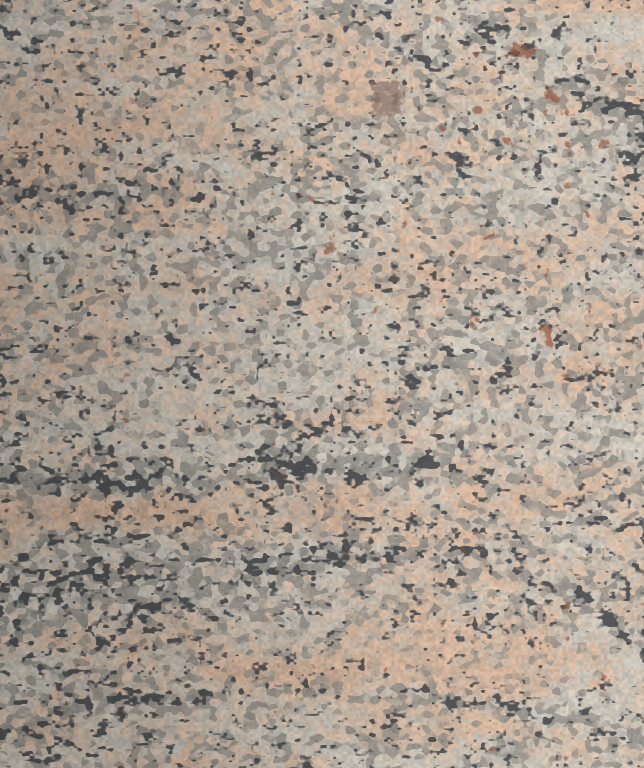
Give the GLSL for this texture, as a Shadertoy shader.

```glsl
// Polished pink granite: pale and salmon feldspar with smoky quartz grains,
// peppered by dark mica flecks that gather into drifting, arched bands.
// Grains are soft Voronoi cells; flecks and clouds are thresholded value noise.

#define GRAIN_SCALE   105.0
#define FLECK_SCALE   112.0
#define FLECK_LEVEL   0.685
#define BAND_STRENGTH 0.17
#define TONE_CONTRAST 0.24
#define PALE   vec3(0.775, 0.755, 0.715)
#define SALMON vec3(0.800, 0.690, 0.605)
#define QUARTZ vec3(0.530, 0.520, 0.500)
#define MICA   vec3(0.265, 0.275, 0.290)
#define RUST   vec3(0.560, 0.340, 0.260)

// Integer hash of a lattice cell, two values in 0..1
vec2 hash2(vec2 cell) {
    uvec2 v = uvec2(ivec2(cell)) * 1664525u + 1013904223u;
    v.x += v.y * 1664525u;
    v.y += v.x * 1664525u;
    v ^= v >> 16u;
    v.x += v.y * 1664525u;
    v.y += v.x * 1664525u;
    v ^= v >> 16u;
    return vec2(v & 65535u) / 65535.0;
}

float valueNoise(vec2 p) {
    vec2 i = floor(p), f = fract(p);
    f = f * f * (3.0 - 2.0 * f);
    float low  = mix(hash2(i).x, hash2(i + vec2(1, 0)).x, f.x);
    float high = mix(hash2(i + vec2(0, 1)).x, hash2(i + vec2(1, 1)).x, f.x);
    return mix(low, high, f.y);
}

float fbm(vec2 p) {
    float sum = 0.0, amp = 0.53;
    for (int i = 0; i < 4; i++) {
        sum += amp * valueNoise(p);
        p = mat2(0.8, 0.6, -0.6, 0.8) * p * 2.03 + 17.3;
        amp *= 0.5;
    }
    return sum;
}

// Two random tones per crystal, blended softly across crystal borders
vec2 grains(vec2 p) {
    vec2 cell = floor(p), sum = vec2(0);
    float total = 0.0;
    for (int y = -1; y <= 1; y++)
    for (int x = -1; x <= 1; x++) {
        vec2 c = cell + vec2(x, y);
        vec2 d = c + hash2(c) - p;
        float w = exp(-9.0 * dot(d, d));
        sum += w * hash2(c + 371.0);
        total += w;
    }
    return sum / total;
}

// Soft stripe around a height, faded in and out along x
float band(vec2 p, float height, float width, float from, float to) {
    float d = (p.y - height) / width;
    return exp(-d * d) * smoothstep(from - 0.1, from + 0.1, p.x)
                       * (1.0 - smoothstep(to - 0.1, to + 0.1, p.x));
}

float micaBands(vec2 p) {
    float arch = p.x - 0.57;
    float archHeight = 0.288 - (arch > 0.0 ? 1.8 : 0.6) * arch * arch;
    float b = band(p, 0.370 + 0.06 * p.x, 0.024, -0.2, 0.58);
    b += band(p, archHeight, 0.013, 0.15, 1.1);
    b += 0.75 * band(p, 0.225 + 0.12 * p.x, 0.060, -0.2, 0.47);
    b += band(p, 0.108 - 0.4 * (p.x - 0.4) * (p.x - 0.4), 0.010, -0.2, 1.1);
    b += 0.95 * band(p, 0.970 - 0.68 * (p.x - 0.63), 0.019, 0.58, 1.1);
    b += 0.70 * band(p, 0.985 - 0.50 * (p.x - 0.43), 0.014, 0.38, 0.62);
    b += 0.55 * band(p, 0.745, 0.016, -0.2, 0.38);
    b += 0.60 * band(p, 0.325, 0.008, 0.50, 1.1);
    b += 0.60 * band(p, 0.222, 0.008, 0.75, 1.1);
    return b;
}

void mainImage(out vec4 fragColor, in vec2 fragCoord) {
    vec2 p = fragCoord / iResolution.y;

    // Large structure: wavering bands, streaks and colour clouds
    vec2 warp = vec2(fbm(p * 9.0), fbm(p * 9.0 + 40.0)) - 0.5;
    vec2 q = p + warp * vec2(0.06, 0.035);
    float streaks = fbm(q * vec2(5.0, 24.0) + 8.0) - 0.5;
    float clumps = fbm(p * vec2(14.0, 20.0) + 61.0) - 0.5;
    float corner = smoothstep(0.0, 0.06, q.y - 1.01 + 0.68 * (q.x - 0.63));
    float bands = micaBands(q) * (0.85 + 1.2 * clumps);
    float pinkZone = band(q, 0.83, 0.05, -0.2, 0.3)
                   + band(q, 0.335, 0.025, -0.2, 0.55)
                   + band(q, 0.145, 0.065, 0.3, 1.1);

    // Feldspar and quartz crystals
    vec2 crystal = grains(p * GRAIN_SCALE * vec2(0.9, 1.1));
    float fine = valueNoise(p * 260.0 + 5.0);
    float pink = 0.42 + 0.45 * pinkZone - 0.35 * bands + 1.5 * streaks
               + 0.9 * (crystal.y - 0.5) + 1.2 * (fbm(p * 28.0 + 90.0) - 0.5);
    vec3 color = mix(PALE, SALMON, clamp(pink, 0.0, 1.1));
    float smoky = crystal.x + 0.35 * (fine - 0.5) + 0.3 * bands
                - 0.15 * pinkZone - 0.3 * corner;
    color = mix(color, QUARTZ, 0.75 * smoothstep(0.55, 0.85, smoky));
    color *= 1.0 + TONE_CONTRAST * (0.6 * fine + 0.4 * crystal.y - 0.5);

    // Dark mica flecks, slightly flattened along the bands
    vec2 m = (p + warp * 0.01) * FLECK_SCALE * vec2(0.85, 1.15);
    float fleck = 0.62 * valueNoise(m) + 0.38 * valueNoise(m * 2.1 + 33.0);
    float level = FLECK_LEVEL - BAND_STRENGTH * min(bands, 1.2)
                - 0.20 * clumps - 0.12 * streaks
                + 0.05 * pinkZone + 0.12 * corner;
    color = mix(color, MICA, 0.88 * smoothstep(level - 0.04, level + 0.13, fleck));

    // Rare rusty stains toward the upper right, and one brown inclusion
    float stain = fbm(p * 42.0 + 150.0) + 0.10 * smoothstep(0.3, 0.8, p.x) * p.y;
    color = mix(color, RUST, 0.7 * smoothstep(0.80, 0.88, stain));
    vec2 box = abs(p - vec2(0.503, 0.873)) - vec2(0.013, 0.016);
    float inclusion = length(max(box, 0.0)) + 0.012 * (fine - 0.5);
    color = mix(color, vec3(0.57, 0.48, 0.44), 0.8 - 0.8 * smoothstep(0.002, 0.009, inclusion));

    // Light falling off to the left
    color *= mix(0.83, 1.03, smoothstep(-0.05, 0.65, p.x + 0.12 * (p.y - 0.5)));
    fragColor = vec4(color, 1.0);
}
```
